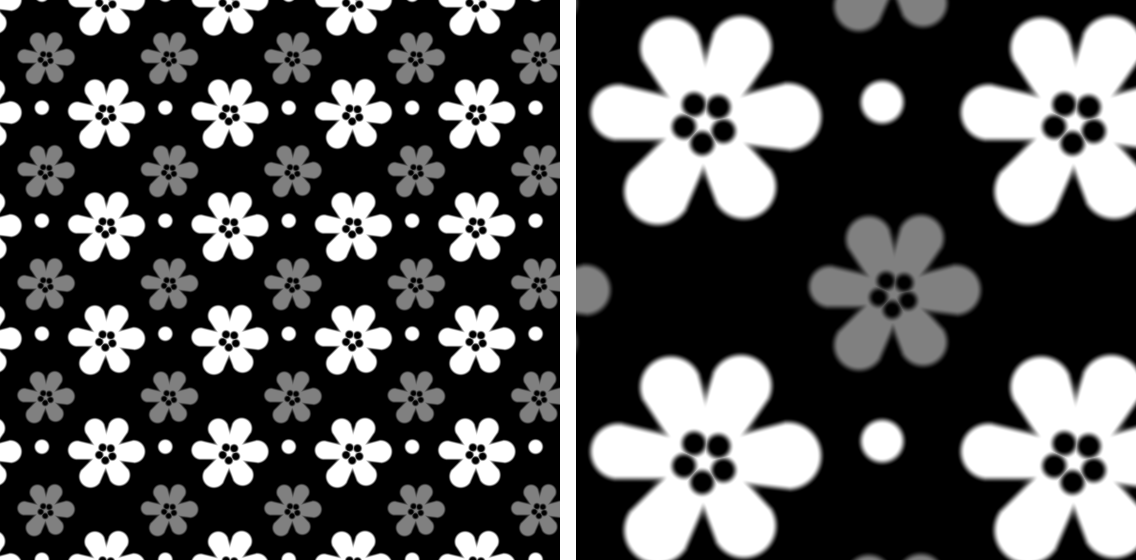
Left, the full canvas; right, a detail of the centre.
This pattern is drawn by a Shadertoy shader. Its source:

```glsl
// Rows of white and grey six-petal flowers with small dots on black.
#define CELL vec2(0.2204, 0.2018)      // repeat size
#define WHITE_POS vec2(0.4098, 0.5937) // centre of one white flower
#define GREY_POS vec2(0.5225, 0.4915)  // centre of one grey flower
#define DOT_POS vec2(0.5156, 0.6059)   // centre of one dot
#define WHITE_SIZE 0.0868              // flower unit on the canvas
#define GREY_SIZE 0.0645
#define DOT_RADIUS 0.0126
#define GREY_LEVEL 0.5
#define SOFTNESS 0.0026                // half width of the soft edges

const float TAU = 6.2831853;

// Petal tips: position and radius, in flower units
const vec3 PETALS[6] = vec3[6](
    vec3( 0.57,  0.04, 0.23), vec3( 0.25,  0.52, 0.21),
    vec3(-0.23,  0.51, 0.21), vec3(-0.59,  0.07, 0.19),
    vec3(-0.32, -0.47, 0.23), vec3( 0.27, -0.44, 0.22));

// Position relative to the nearest repeat of an anchor
vec2 repeatAround(vec2 p, vec2 anchor) {
    return (fract((p - anchor) / CELL + 0.5) - 0.5) * CELL;
}

float smoothMin(float a, float b, float k) {
    float h = max(k - abs(a - b), 0.0) / k;
    return min(a, b) - 0.25 * h * h * k;
}

// Teardrop from the flower centre to a round tip
float petalDistance(vec2 p, vec3 tip) {
    float along = clamp(dot(p, tip.xy) / dot(tip.xy, tip.xy), 0.0, 1.0);
    return length(p - tip.xy * along) - mix(0.12, tip.z, along);
}

float flowerDistance(vec2 p) {
    float body = length(p) - 0.28;
    for (int i = 0; i < 6; i++) {
        body = smoothMin(body, petalDistance(p, PETALS[i]), 0.04);
    }
    // Ring of five stamens cut out of the middle
    float stamens = 1.0;
    for (int i = 0; i < 5; i++) {
        float angle = TAU * (float(i) / 5.0 - 0.267);
        vec2 centre = 0.143 * vec2(cos(angle), sin(angle));
        stamens = min(stamens, length(p - centre) - 0.08);
    }
    return max(body, -stamens);
}

float coverage(float d) {
    float edge = max(SOFTNESS, 0.7 / iResolution.y);
    return 1.0 - smoothstep(-edge, edge, d);
}

float flower(vec2 p, vec2 anchor, float size) {
    // Flower units are scaled so that one unit spans the given size
    return coverage(flowerDistance(repeatAround(p, anchor) / size) * size);
}

void mainImage(out vec4 fragColor, in vec2 fragCoord) {
    vec2 p = fragCoord / iResolution.xy;

    float grey = flower(p, GREY_POS, GREY_SIZE) * GREY_LEVEL;
    float white = flower(p, WHITE_POS, WHITE_SIZE);
    float spot = coverage(length(repeatAround(p, DOT_POS)) - DOT_RADIUS);

    fragColor = vec4(vec3(max(grey, max(white, spot))), 1.0);
}
```
